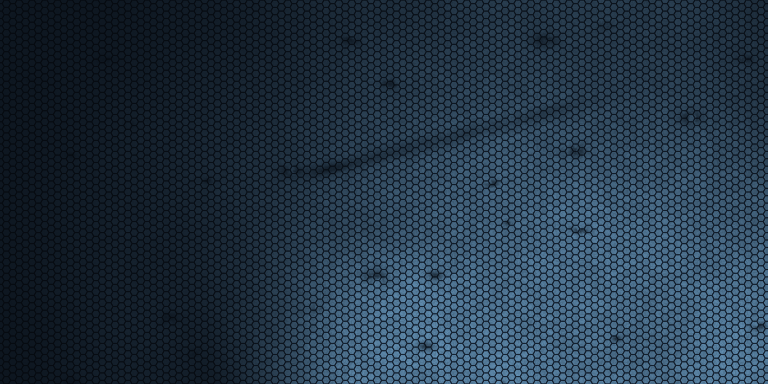
Give the GLSL for this pattern, as a Shadertoy shader.

```glsl
float hash(vec2 p) {
    vec3 q = fract(vec3(p.xyx) * 0.1031);
    q += dot(q, q.yzx + 33.33);
    return fract((q.x + q.y) * q.z);
}

float valueNoise(vec2 p) {
    vec2 cell = floor(p), f = fract(p);
    f = f * f * (3.0 - 2.0 * f);
    float low = mix(hash(cell), hash(cell + vec2(1, 0)), f.x);
    float high = mix(hash(cell + vec2(0, 1)), hash(cell + vec2(1, 1)), f.x);
    return mix(low, high, f.y);
}

float fbm(vec2 p) {
    float sum = 0.0, weight = 0.5;
    for (int i = 0; i < 5; i++) {
        sum += weight * valueNoise(p);
        p = mat2(1.6, 1.2, -1.2, 1.6) * p + 7.3;
        weight *= 0.5;
    }
    return sum;
}

float glow(vec2 p, vec2 center, vec2 size) {
    vec2 d = (p - center) / size;
    return exp(-dot(d, d));
}

// Flat-topped hexagons one unit tall: xy = cell index, z = distance to the edge
vec3 hexGrid(vec2 p) {
    vec2 period = vec2(sqrt(3.0), 1.0);
    vec2 a = mod(p, period) - 0.5 * period;
    vec2 b = mod(p - 0.5 * period, period) - 0.5 * period;
    vec2 local = dot(a, a) < dot(b, b) ? a : b;
    vec2 h = abs(local);
    float edge = 0.5 - max(h.y, dot(h, vec2(0.8660, 0.5)));
    return vec3(round((p - local) * 2.0 / period), edge);
}

// Broad light, dim at the left and brightest at the lower right
float lighting(vec2 p) {
    float sweep = smoothstep(mix(0.52, 0.15, p.y), mix(0.98, 1.45, p.y), p.x);
    float light = 0.04 + sweep * mix(0.98, 0.34, smoothstep(0.0, 1.0, p.y));
    light += 0.13 * glow(p, vec2(0.38, 0.3), vec2(0.22, 0.45));
    light += 0.10 * glow(p, vec2(1.6, 0.45), vec2(0.35, 0.2));
    light -= 0.14 * glow(p, vec2(1.0, 0.4), vec2(0.2, 0.08));
    light -= 0.12 * smoothstep(1.75, 2.05, p.x);
    return max(light * (0.72 + 0.56 * fbm(p * 3.0)), 0.0);
}

// Ragged dark specks scattered one to a tile
float scuffs(vec2 p) {
    float wear = 0.0;
    vec2 tile = floor(p * 4.0);
    for (int j = -1; j <= 1; j++)
    for (int i = -1; i <= 1; i++) {
        vec2 id = tile + vec2(i, j);
        vec2 center = (id + vec2(hash(id + 11.0), hash(id + 47.0))) / 4.0;
        float size = mix(0.008, 0.024, hash(id + 83.0));
        float present = step(0.5, hash(id + 29.0));
        wear += present * glow(p, center, size * vec2(1.4, 0.8));
    }
    return wear * smoothstep(0.3, 0.6, fbm(p * 45.0));
}

// Long slanted smear with a heavier lower end
float smear(vec2 p) {
    vec2 along = normalize(vec2(0.83, 0.21));
    vec2 d = p - vec2(0.78, 0.54);
    vec2 q = vec2(dot(d, along), dot(d, vec2(-along.y, along.x)));
    float band = exp(-pow(q.y / 0.022, 2.0));
    band *= smoothstep(-0.04, 0.08, q.x) * smoothstep(0.92, 0.6, q.x);
    return band * (0.25 + 0.5 * fbm(q * vec2(9.0, 40.0)))
         + 0.5 * glow(q, vec2(0.08, 0.0), vec2(0.055, 0.014));
}

void mainImage(out vec4 fragColor, in vec2 fragCoord) {
    vec2 p = fragCoord / iResolution.y;
    float rows = 52.0;
    vec3 hex = hexGrid(p * rows);

    // Shade the plates with wear, cell variation and fine grain
    float light = lighting(p);
    light *= 1.0 - 0.65 * min(scuffs(p) + smear(p), 1.0);
    light *= 0.94 + 0.12 * hash(hex.xy);
    light *= 0.9 + 0.2 * valueNoise(p * 320.0);
    vec3 plate = mix(vec3(0.04, 0.07, 0.105), vec3(0.32, 0.47, 0.59), light);

    // Dark gaps between plates
    vec3 gap = mix(vec3(0.022, 0.038, 0.06), vec3(0.08, 0.13, 0.19), light);
    float blur = 0.5 * rows / iResolution.y;
    float cover = smoothstep(0.085 - blur, 0.085 + blur, hex.z);
    fragColor = vec4(mix(gap, plate, cover), 1.0);
}
```
